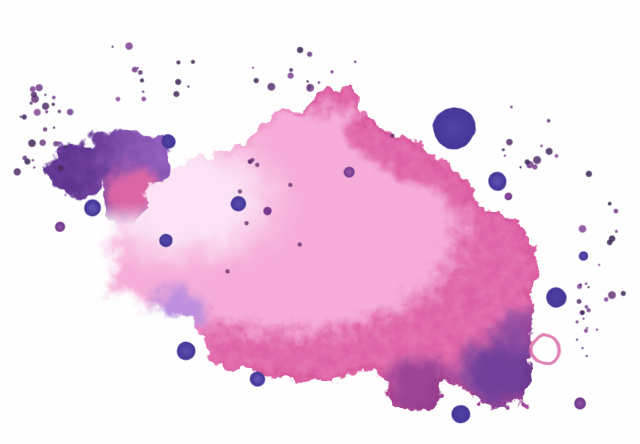
This background is drawn by a Shadertoy shader. Its source:

```glsl
// Pink and violet watercolour splash with ink drops and fine spatter on white paper.

// Space: the canvas spans 7.68 x 5.34 units, y pointing down.
const vec2 CANVAS = vec2(7.68, 5.34);

// Coarse outline of the wash; noise roughens it later.
const vec2 OUTLINE[23] = vec2[](
    vec2(1.42, 2.35), vec2(2.1, 1.95), vec2(2.5, 1.9), vec2(3.3, 1.4),
    vec2(4.2, 0.95), vec2(4.35, 1.45), vec2(4.75, 1.65), vec2(5.5, 2.0),
    vec2(5.75, 2.5), vec2(6.3, 2.7), vec2(6.4, 3.3), vec2(6.4, 4.1),
    vec2(6.3, 4.9), vec2(5.9, 4.88), vec2(5.35, 4.6), vec2(5.1, 4.9),
    vec2(4.75, 4.85), vec2(4.5, 4.45), vec2(3.5, 4.6), vec2(2.5, 4.35),
    vec2(2.3, 3.85), vec2(1.35, 3.5), vec2(1.35, 3.0));

// Ink drops: centre and radius; blue ones first, then violet.
const vec3 DROPS[16] = vec3[](
    vec3(5.45, 1.54, 0.25), vec3(5.97, 2.18, 0.11), vec3(6.68, 3.58, 0.12),
    vec3(5.53, 4.98, 0.11), vec3(2.23, 4.22, 0.11), vec3(3.09, 4.56, 0.09),
    vec3(1.11, 2.5, 0.1), vec3(2.02, 1.7, 0.085), vec3(1.99, 2.89, 0.08),
    vec3(2.86, 2.45, 0.09), vec3(7.0, 3.08, 0.055), vec3(4.19, 2.07, 0.065),
    vec3(3.21, 2.54, 0.05), vec3(6.1, 2.36, 0.045), vec3(6.96, 4.85, 0.07),
    vec3(0.72, 2.73, 0.06));

// Spatter clusters: centre and spread.
const vec4 CLUSTERS[7] = vec4[](
    vec4(0.5, 1.65, 0.5, 0.8), vec4(0.55, 1.4, 0.4, 0.5), vec4(1.9, 0.85, 0.7, 0.5),
    vec4(3.6, 0.95, 0.75, 0.35), vec4(6.4, 1.85, 0.6, 0.8),
    vec4(7.3, 3.2, 0.4, 1.5), vec4(7.0, 3.7, 0.12, 0.7));

vec2 hash2(vec2 p) {
    vec3 q = fract(p.xyx * vec3(0.1031, 0.1030, 0.0973));
    q += dot(q, q.yzx + 33.33);
    return fract((q.xx + q.yz) * q.zy);
}

float slope(vec2 cell, vec2 f, vec2 corner) {
    return dot(hash2(cell + corner) * 2.0 - 1.0, f - corner);
}

float gradientNoise(vec2 p) {
    vec2 i = floor(p), f = p - i, u = f * f * (3.0 - 2.0 * f);
    return mix(mix(slope(i, f, vec2(0, 0)), slope(i, f, vec2(1, 0)), u.x),
               mix(slope(i, f, vec2(0, 1)), slope(i, f, vec2(1, 1)), u.x), u.y);
}

float fbm(vec2 p) {
    float sum = 0.0, amp = 1.0;
    for (int i = 0; i < 4; i++) {
        sum += amp * gradientNoise(p);
        p = mat2(1.6, 1.2, -1.2, 1.6) * p + 7.3;
        amp *= 0.55;
    }
    return sum;
}

float outlineDistance(vec2 p) {
    float d = 1e5, side = 1.0;
    for (int i = 0; i < 23; i++) {
        vec2 a = OUTLINE[i], b = OUTLINE[(i + 1) % 23], e = b - a, w = p - a;
        vec2 r = w - e * clamp(dot(w, e) / dot(e, e), 0.0, 1.0);
        d = min(d, dot(r, r));
        bvec3 c = bvec3(p.y >= a.y, p.y < b.y, e.x * w.y > e.y * w.x);
        if (all(c) || all(not(c))) side = -side;
    }
    return side * sqrt(d);
}

// Soft elliptical stain: 1 at its core, 0 beyond its radii.
float stain(vec2 p, vec2 centre, vec2 radii) {
    return smoothstep(1.0, 0.35, length((p - centre) / radii));
}

float disc(vec2 p, vec2 centre, float radius, float blur) {
    return smoothstep(blur, -blur, length(p - centre) - radius);
}

void mainImage(out vec4 fragColor, in vec2 fragCoord) {
    vec2 p = vec2(fragCoord.x, iResolution.y - fragCoord.y) / iResolution.xy * CANVAS;
    float px = CANVAS.x / iResolution.x;
    vec2 flow = vec2(fbm(p * 3.2), fbm(p * 3.2 + 41.0));
    vec2 w = p + 0.17 * flow;
    float grain = fbm(p * 7.0 + 13.0);
    vec3 color = vec3(0.997, 0.995, 0.997);

    // Wash pigment: pale heart, deep pink to the right and below
    vec3 wash = mix(vec3(0.965, 0.68, 0.85), vec3(0.985, 0.89, 0.96), stain(w, vec2(2.2, 2.4), vec2(1.5, 1.0)));
    float heart = length((w - vec2(3.5, 2.65)) / vec2(2.0, 1.35)) + 0.08 * grain;
    float deep = smoothstep(0.88, 1.15, heart) * smoothstep(2.0, 2.7, w.x);
    vec2 band = w - vec2(4.4, 1.6);
    band -= vec2(1.4, 0.8) * clamp(dot(band, vec2(1.4, 0.8)) / 2.6, 0.0, 1.0);
    deep = max(deep, smoothstep(0.36, 0.12, length(band)));
    wash = mix(wash, vec3(0.87, 0.38, 0.65), deep * (0.88 + 0.25 * grain));
    wash = mix(wash, vec3(0.58, 0.25, 0.58), 0.9 * stain(w, vec2(5.05, 4.65), vec2(0.6, 0.5)));
    wash = mix(wash, vec3(0.42, 0.24, 0.6), 0.95 * stain(w, vec2(6.05, 4.5), vec2(0.75, 0.65)));
    wash = mix(wash, vec3(0.5, 0.28, 0.63), 0.7 * stain(w, vec2(6.3, 4.0), vec2(0.4, 0.4)));
    wash = mix(wash, vec3(0.74, 0.56, 0.87), stain(w, vec2(2.12, 3.72), vec2(0.48, 0.42)));

    // Ragged wash edge, bleeding softly at the left, with a curl at the right
    float d = outlineDistance(w) + 0.06 * grain;
    float bleed = mix(0.13, 1.2 * px, smoothstep(1.4, 2.5, p.x));
    wash = mix(wash, wash * vec3(0.97, 0.87, 0.93), smoothstep(-0.12, 0.0, d) * smoothstep(2.2, 3.5, p.x));
    vec2 curl = vec2(6.54, 4.2) + 0.04 * flow;
    float cover = smoothstep(bleed, -bleed, d) * (1.0 - disc(p, curl, 0.15, px));
    color = mix(color, wash, cover);
    float ring = abs(length(p - curl) - 0.17) - 0.02;
    color = mix(color, vec3(0.85, 0.42, 0.66), 0.85 * smoothstep(px, -px, ring));

    // Violet head at the left with a rosy underside
    float head = min(length((w - vec2(0.95, 2.05)) / vec2(0.34, 0.35)), length((w - vec2(1.45, 1.9)) / vec2(0.5, 0.33)));
    head = min(head, length((w - vec2(1.75, 1.95)) / vec2(0.32, 0.28)));
    head = min(head, length((w - vec2(1.5, 2.3)) / vec2(0.27, 0.36)));
    vec3 violet = mix(vec3(0.39, 0.22, 0.58), vec3(0.56, 0.36, 0.73), smoothstep(0.8, 1.9, w.x) + 0.3 * grain);
    violet = mix(violet, vec3(0.86, 0.4, 0.65), stain(w, vec2(1.6, 2.3), vec2(0.48, 0.45)));
    color = mix(color, violet, smoothstep(1.06, 0.94, head + 0.1 * grain) * smoothstep(2.75, 2.4, p.y));

    // Fine spatter around the wash, then a few specks on it
    for (int i = 0; i < 98; i++) {
        vec4 c = CLUSTERS[i / 14];
        vec2 a = hash2(vec2(i, 3.0)), b = hash2(vec2(i, 19.0)), k = hash2(vec2(i, 57.0));
        float r = 0.012 + 0.036 * k.x * k.x;
        vec3 ink = mix(vec3(0.2, 0.13, 0.3), vec3(0.52, 0.27, 0.6), k.y);
        color = mix(color, ink, 0.85 * disc(p, c.xy + (a + b - 1.0) * c.zw, r, px));
    }
    for (int i = 0; i < 10; i++) {
        vec2 a = hash2(vec2(i, 83.0));
        vec2 at = i < 4 ? vec2(3.06, 1.95) + 0.14 * (a - 0.5) : mix(vec2(2.7, 1.6), vec2(5.0, 3.4), a);
        color = mix(color, vec3(0.4, 0.18, 0.42), 0.8 * disc(p, at, 0.025, px));
    }

    // Round ink drops, slightly wobbly and lighter in the middle
    for (int i = 0; i < 16; i++) {
        vec3 drop = DROPS[i];
        vec3 ink = i < 11 ? vec3(0.27, 0.22, 0.6) : vec3(0.45, 0.22, 0.55);
        ink += 0.12 * hash2(vec2(i, 7.0)).x * disc(p, drop.xy, 0.5 * drop.z, 0.5 * drop.z);
        color = mix(color, ink, disc(p + 0.12 * drop.z * flow, drop.xy, drop.z, px));
    }

    fragColor = vec4(color, 1.0);
}
```
